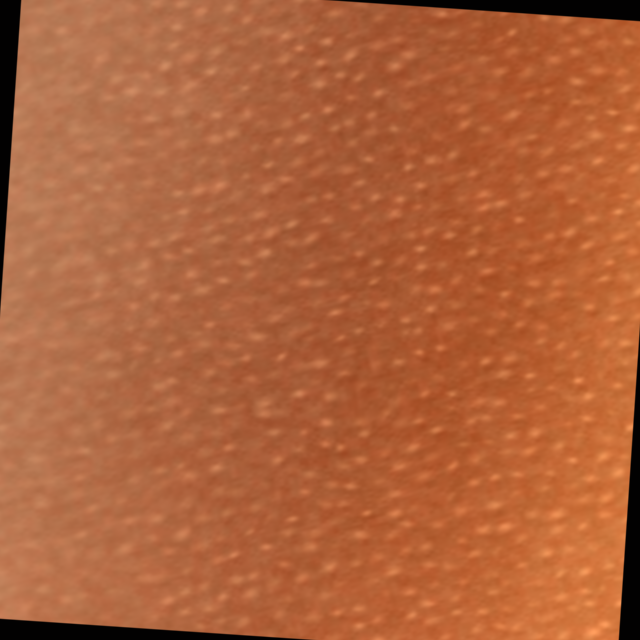
Reproduce this texture procedurally as a three.js fragment shader.

```glsl
// Close-up of goose-bumped skin: a slightly turned square of soft slanted bumps on black.
varying vec2 vUv;

const vec3 TAN = vec3(0.725, 0.475, 0.335);
const vec3 BROWN = vec3(0.645, 0.345, 0.205);
const vec3 RUST = vec3(0.685, 0.345, 0.180);
const vec3 AMBER = vec3(0.800, 0.445, 0.230);
const vec3 BUMP_LIGHT = vec3(0.165, 0.155, 0.125);
const vec3 BACKDROP = vec3(0.006, 0.003, 0.003);

const float FRAME_TILT = -0.0675;
const float ROW_TILT = 0.27;
const vec2 CELL = vec2(0.041, 0.032);
const vec2 BUMP_SIZE = vec2(0.0108, 0.0062);

float hash(vec2 p) {
  vec3 q = fract(p.xyx * 0.1031);
  q += dot(q, q.yzx + 33.33);
  return fract((q.x + q.y) * q.z);
}

vec2 hash2(vec2 p) {
  return vec2(hash(p), hash(p + vec2(37.0, 91.0)));
}

vec2 rotate(vec2 p, float angle) {
  float c = cos(angle);
  float s = sin(angle);
  return vec2(c * p.x - s * p.y, s * p.x + c * p.y);
}

// Value noise from -0.5 to 0.5
float noise(vec2 p) {
  vec2 i = floor(p);
  vec2 f = fract(p);
  f = f * f * (3.0 - 2.0 * f);
  float low = mix(hash(i), hash(i + vec2(1.0, 0.0)), f.x);
  float high = mix(hash(i + vec2(0.0, 1.0)), hash(i + vec2(1.0)), f.x);
  return mix(low, high, f.y) - 0.5;
}

// Soft elongated bumps on a staggered, jittered lattice
float bumps(vec2 p, vec2 cellSize, vec2 bumpSize) {
  vec2 grid = p / cellSize;
  float sum = 0.0;
  for (int j = -1; j <= 1; j++) {
    float row = floor(grid.y) + float(j);
    float stagger = 0.5 * mod(row, 2.0);
    float column = floor(grid.x - stagger);
    for (int i = -1; i <= 1; i++) {
      vec2 id = vec2(column + float(i), row);
      vec2 jitter = 0.5 + 0.52 * (hash2(id + 200.0) - 0.5);
      vec2 offset = (grid - id - vec2(stagger, 0.0) - jitter) * cellSize;
      float turn = 0.6 * (hash(id + 520.0) - 0.5);
      float scale = mix(0.75, 1.2, hash(id + 310.0));
      vec2 d = rotate(offset, turn) / (bumpSize * scale);
      sum += mix(0.25, 1.0, hash(id + 430.0)) * exp(-dot(d, d));
    }
  }
  return sum;
}

// Broad light: pale tan at left, brown in the middle, amber at right
vec3 skinTone(vec2 uv) {
  float across = uv.x - 0.25 * (uv.y - 0.5);
  vec3 tone = mix(TAN, BROWN, smoothstep(-0.08, 0.55, across));
  tone = mix(tone, RUST, smoothstep(0.45, 0.78, across));
  tone = mix(tone, AMBER, smoothstep(0.72, 1.08, across));
  return tone + vec3(0.045, 0.035, 0.025) * smoothstep(0.45, 0.0, uv.y);
}

// Coverage of a square with a softened edge
float squareMask(vec2 p, float halfSide, float softness) {
  vec2 d = abs(p) - halfSide;
  return 1.0 - smoothstep(-softness, softness, max(d.x, d.y));
}

void main() {
  vec2 centred = vUv - 0.5;
  float focus = smoothstep(0.0, 0.55, vUv.x);

  // Bend the rows a little so the lattice stays organic
  vec2 bend = vec2(noise(vUv * 7.0 + 11.0), noise(vUv * 7.0 + 47.0));
  vec2 skin = rotate(centred, -ROW_TILT) + 0.018 * bend + 2.0;

  // Bumps lose contrast and spread out toward the blurred left side
  vec2 size = BUMP_SIZE * mix(1.3, 1.0, focus);
  float relief = bumps(skin, CELL, size) * mix(0.38, 1.0, focus);
  float shade = bumps(skin + vec2(-0.004, 0.011), CELL, size * 1.15) * focus;

  // Uneven pigment from broad patches to fine grain
  float patches = noise(vUv * 14.0 + 5.0);
  float mottle = noise(skin * vec2(55.0, 85.0));
  float grain = noise(skin * vec2(130.0, 190.0)) * mix(0.5, 1.0, focus);
  float redness = noise(vUv * 65.0 + 80.0);

  vec3 color = skinTone(vUv) - 0.007;
  color += BUMP_LIGHT * relief - vec3(0.030, 0.028, 0.022) * shade;
  color += 0.018 * patches + 0.045 * mottle + 0.035 * grain;
  color += vec3(0.018, -0.022, -0.018) * redness;

  float inside = squareMask(rotate(centred, -FRAME_TILT), 0.4995, 0.0015);
  gl_FragColor = vec4(mix(BACKDROP, color, inside), 1.0);
}
```
